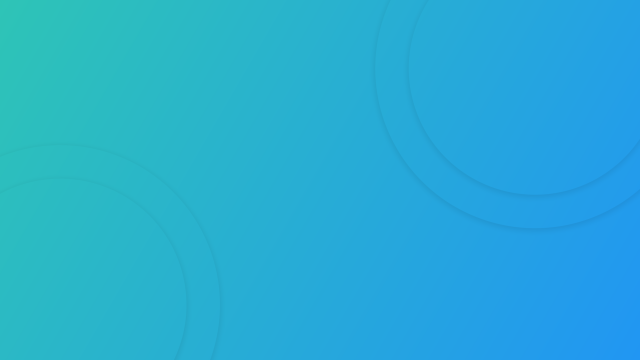
Give the GLSL for this background, as a WebGL 2 fragment shader.

```glsl
#version 300 es
precision highp float;
// Teal to blue diagonal gradient with two pairs of concentric discs casting faint soft shadows.

#define TEAL vec3(0.180, 0.769, 0.714)
#define BLUE vec3(0.129, 0.588, 0.953)
#define GRADIENT_ANGLE 0.5236
#define OUTER_RADIUS 0.444
#define RING_WIDTH 0.093
#define SHADOW_DROP 0.005
#define SHADOW_BLUR 0.019
#define SHADOW_ALPHA 0.10

uniform vec2 u_resolution;
out vec4 fragColor;

// Gradient line runs down to the right and just reaches both far corners.
vec3 backdrop(vec2 p, vec2 size) {
    vec2 dir = vec2(cos(GRADIENT_ANGLE), -sin(GRADIENT_ANGLE));
    float span = dot(size, abs(dir));
    float t = dot(p - 0.5 * size, dir) / span + 0.5;
    return mix(TEAL, BLUE, clamp(t, 0.0, 1.0));
}

float discDistance(vec2 p, vec2 center, float radius) {
    return length(p - center) - radius;
}

// Shadow opacity of one disc, hidden beneath the disc itself.
float discShadow(vec2 p, vec2 center, float radius, float pixel) {
    float edgeDist = discDistance(p, center, radius);
    float shadowDist = discDistance(p, center - vec2(0.0, SHADOW_DROP), radius);
    float outside = smoothstep(-0.7 * pixel, 0.7 * pixel, edgeDist);
    float shade = 1.0 - smoothstep(-SHADOW_BLUR, SHADOW_BLUR, shadowDist);
    return SHADOW_ALPHA * shade * outside;
}

void main() {
    // Coordinates in units of the canvas height.
    vec2 p = gl_FragCoord.xy / u_resolution.y;
    vec2 size = vec2(u_resolution.x / u_resolution.y, 1.0);
    float pixel = 1.0 / u_resolution.y;
    vec3 color = backdrop(p, size);

    // Two disc pairs: upper right and lower left.
    vec2 centers[2] = vec2[2](
        vec2(0.836 * size.x, 0.810),
        vec2(0.094 * size.x, 0.153)
    );
    for (int i = 0; i < 2; i++) {
        for (int ring = 0; ring < 2; ring++) {
            float radius = OUTER_RADIUS - float(ring) * RING_WIDTH;
            color *= 1.0 - discShadow(p, centers[i], radius, pixel);
        }
    }
    fragColor = vec4(color, 1.0);
}
```
